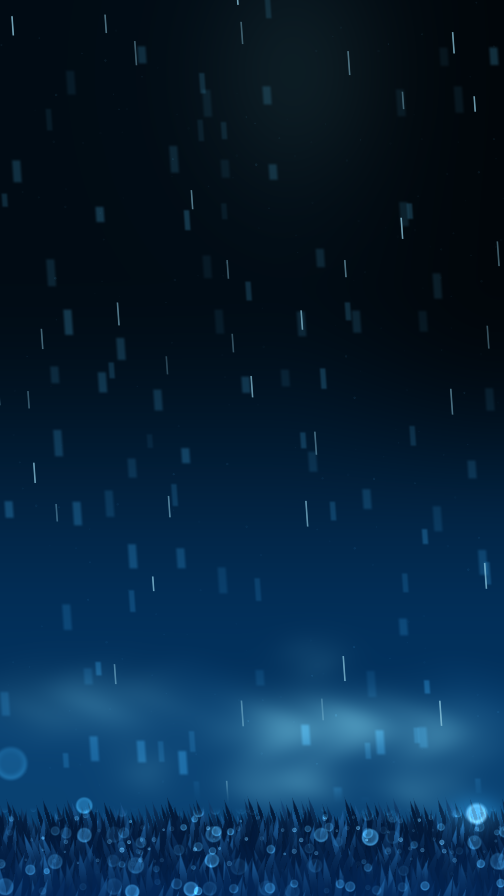
This background is drawn by a WebGL 1 fragment shader. Its source:

```glsl
precision highp float;
// Night rain over wet grass: a dark blue sky gradient with a pale mist band,
// hashed grids of tilted rain streaks, layered grass blades and bokeh drops.
// Lengths are fractions of the canvas height, origin at the lower left.
uniform vec2 u_resolution;

float hash(vec2 c) {
  vec3 q = fract(vec3(c.xyx) * 0.1031);
  q += dot(q, q.yzx + 33.33);
  return fract((q.x + q.y) * q.z);
}

float glow(vec2 p, vec2 center, vec2 size) {
  vec2 d = (p - center) / size;
  return exp(-dot(d, d));
}

// Soft disc with a brighter rim, strongest on its lower side
float bokeh(vec2 d, float radius, float blur) {
  float r = length(d);
  float disc = 1.0 - smoothstep(radius - blur, radius + blur, r);
  float rim = smoothstep(radius * 0.5, radius, r) * (0.6 - 0.4 * d.y / radius);
  return disc * (0.45 + 0.55 * rim);
}

// One jittered disc per occupied grid cell
float drops(vec2 p, float cell, float maxRadius, float density, float seed, float blur) {
  vec2 id = floor(p / cell) + seed;
  float radius = maxRadius * (0.35 + 0.65 * hash(id + 7.0));
  vec2 jitter = vec2(hash(id + 13.0), hash(id + 29.0)) - 0.5;
  vec2 d = (fract(p / cell) - 0.5) * cell - jitter * (cell - 2.0 * radius - 2.0 * blur);
  float light = 0.2 + 0.8 * pow(hash(id + 41.0), 2.0);
  return bokeh(d, radius, blur) * light * step(hash(id), density);
}

// One slanted streak per occupied grid cell
float rain(vec2 p, float cell, vec2 halfSize, float density, float seed, float blur) {
  p.x += 0.07 * p.y;
  vec2 id = floor(p / cell) + seed;
  vec2 jitter = vec2(hash(id + 5.0), hash(id + 17.0)) - 0.5;
  halfSize.y *= 0.6 + 0.5 * hash(id + 31.0);
  vec2 d = (fract(p / cell) - 0.5) * cell - jitter * (cell - 2.0 * halfSize - 2.0 * blur);
  vec2 edge = 1.0 - smoothstep(halfSize - blur, halfSize + blur, abs(d));
  return edge.x * edge.y * (0.3 + 0.7 * hash(id + 43.0)) * step(hash(id), density);
}

void main() {
  vec2 p = gl_FragCoord.xy / u_resolution.y;
  float px = 1.0 / u_resolution.y;

  // Sky: near black above, deep blue below, with a faint teal light at the top
  float depth = 1.0 - smoothstep(0.25, 0.69, p.y);
  vec3 color = mix(vec3(0.004, 0.045, 0.08), vec3(0.008, 0.19, 0.36), depth);
  color *= 1.0 - 0.45 * smoothstep(0.3, 0.56, p.x) * smoothstep(0.4, 0.65, p.y);
  color += vec3(0.045, 0.065, 0.06) * glow(p, vec2(0.33, 0.92), vec2(0.1, 0.13));

  // Mist: a wavy band plus overlapping glows
  float wave = sin(p.x * 19.0 + 1.0) + sin(p.x * 43.0 + p.y * 31.0) * 0.6;
  float band = 1.0 - smoothstep(0.18, 0.27, p.y + 0.008 * wave);
  color = mix(color, vec3(0.04, 0.265, 0.46), band * 0.85);
  float mist = 0.30 * glow(p, vec2(0.10, 0.215), vec2(0.10, 0.035));
  mist += 0.16 * glow(p, vec2(0.16, 0.14), vec2(0.035, 0.03));
  mist += 0.55 * glow(p, vec2(0.32, 0.185), vec2(0.065, 0.035));
  mist += 0.50 * glow(p, vec2(0.40, 0.19), vec2(0.055, 0.03));
  mist += 0.42 * glow(p, vec2(0.49, 0.18), vec2(0.055, 0.032));
  mist += 0.45 * glow(p, vec2(0.32, 0.125), vec2(0.06, 0.025));
  mist += 0.30 * glow(p, vec2(0.47, 0.12), vec2(0.045, 0.025));
  mist += 0.13 * glow(p, vec2(0.35, 0.265), vec2(0.035, 0.025));
  mist *= 1.0 + 0.12 * sin(p.x * 71.0 + 2.0 * sin(p.y * 60.0));
  color = mix(color, vec3(0.38, 0.69, 0.82), min(mist, 0.9));
  color += vec3(0.09, 0.2, 0.24) * bokeh(p - vec2(0.012, 0.148), 0.018, 0.003);

  // Rain: blurred far streaks, crisp near streaks and fine dust
  float aboveGrass = smoothstep(0.1, 0.14, p.y);
  float far = rain(p, 0.066, vec2(0.0045, 0.014), 0.48, 11.0, 0.0025);
  far += rain(p + 0.031, 0.083, vec2(0.003, 0.012), 0.4, 71.0, 0.0018);
  float near = rain(p + vec2(0.02, 0.01), 0.077, vec2(0.0009, 0.0135), 0.42, 137.0, px * 0.6);
  float dust = drops(p, 0.027, 0.0012, 0.3, 211.0, px * 0.6);
  color += vec3(0.07, 0.16, 0.2) * far * aboveGrass;
  color = mix(color, vec3(0.55, 0.78, 0.87), 0.85 * near * aboveGrass);
  color += vec3(0.06, 0.12, 0.15) * dust * aboveGrass;

  // Grass: rows of tapered blades, drawn from back to front
  for (int i = 0; i < 8; i++) {
    float row = float(i);
    float base = 0.079 - 0.012 * row;
    float width = 0.0045 + 0.0007 * row;
    float x = (p.x + 0.35 * sin(row * 2.4 + 1.0) * (p.y - base)) / width + row * 0.37;
    vec2 id = vec2(floor(x), row + 301.0);
    float tip = base + 0.008 + 0.022 * hash(id);
    float halfWidth = min((tip - p.y) * 0.2, width * 0.55);
    float side = abs(fract(x) - 0.5) * width - halfWidth;
    float blade = 1.0 - smoothstep(-px, px, side);
    float light = pow(hash(id + 53.0), 3.0) * smoothstep(base - 0.02, tip, p.y);
    vec3 shade = mix(vec3(0.006, 0.08, 0.19), vec3(0.01, 0.15, 0.34), row / 7.0);
    color = mix(color, mix(shade, vec3(0.12, 0.39, 0.64), light), blade * 0.88);
  }

  // Wet highlights: small glints near the tips and larger discs further down
  float ground = 1.0 - smoothstep(0.085, 0.1, p.y);
  float discs = drops(p + 0.007, 0.029, 0.0095, 0.48, 401.0, 0.0012);
  discs += drops(p, 0.021, 0.0065, 0.4, 457.0, 0.001);
  float glints = drops(p + 0.004, 0.012, 0.0028, 0.34, 503.0, 0.0008);
  color += vec3(0.25, 0.51, 0.62) * discs * ground;
  color += vec3(0.4, 0.65, 0.74) * glints * ground * smoothstep(0.015, 0.06, p.y);
  color += vec3(0.18, 0.38, 0.45) * bokeh(p - vec2(0.094, 0.101), 0.009, 0.0015);
  color += vec3(0.5, 0.67, 0.7) * bokeh(p - vec2(0.532, 0.092), 0.011, 0.003);
  color += vec3(0.08, 0.2, 0.25) * glow(p, vec2(0.53, 0.09), vec2(0.03, 0.02));

  gl_FragColor = vec4(color, 1.0);
}
```
